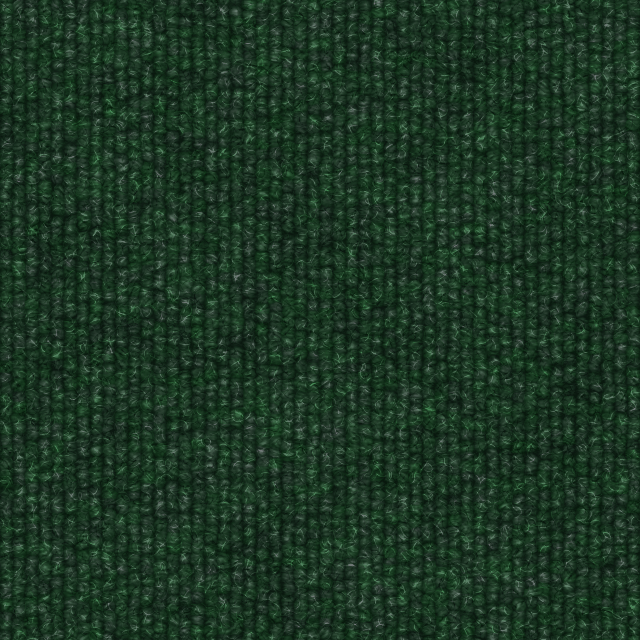
Reproduce this texture procedurally as a Shadertoy shader.

```glsl
// Ribbed green needle-felt carpet: vertical ribs of overlapping looped tufts.
// Each tuft is a soft dome carrying curved fibres of gradient noise; loose
// strands are scattered on top, and slow noise varies shade and hue.

const float RIBS = 50.0;            // ribs per canvas width
const float ROWS = 62.0;            // tufts per canvas height
const vec2 TUFT_SIZE = vec2(0.56, 0.76);  // half size, in rib and row units
const float TUFT_BLEND = 14.0;      // sharpness of the overlap between tufts
const float RIB_WOBBLE = 0.16;
const float STRAND_GRID = 100.0;    // strand cells per canvas height
const int STRAND_LAYERS = 3;
const float STRAND_WIDTH = 0.08;    // half width, in strand cells
const float FIBRE_CONTRAST = 0.52;
const float GRAIN_CONTRAST = 0.30;

const vec3 GAP_COLOR  = vec3(0.035, 0.095, 0.055);
const vec3 BASE_COLOR = vec3(0.08, 0.18, 0.11);
const vec3 LIT_COLOR  = vec3(0.15, 0.26, 0.18);
const vec3 TIP_COLOR  = vec3(0.31, 0.44, 0.35);
const vec3 HUE_SHIFT  = vec3(-0.28, 0.07, -0.20);  // towards pure green

vec3 hash(vec2 p) {
    vec3 q = fract(p.xyx * vec3(0.1031, 0.1030, 0.0973));
    q += dot(q, q.yxz + 33.33);
    return fract((q.xxy + q.yzz) * q.zyx);
}

mat2 rotation(float a) {
    float c = cos(a), s = sin(a);
    return mat2(c, s, -s, c);
}

float cornerSlope(vec2 cell, vec2 offset) {
    float a = 6.2832 * hash(cell).x;
    return dot(vec2(cos(a), sin(a)), offset);
}

float gradientNoise(vec2 p) {
    vec2 i = floor(p), f = p - i;
    vec2 u = f * f * f * (f * (f * 6.0 - 15.0) + 10.0);
    vec2 e = vec2(1.0, 0.0);
    return mix(mix(cornerSlope(i, f), cornerSlope(i + e, f - e), u.x),
               mix(cornerSlope(i + e.yx, f - e.yx), cornerSlope(i + e.xx, f - e.xx), u.x), u.y);
}

// Blends neighbouring tufts: x = dome height, y = fibre shade, z = tuft hue
vec3 tufts(vec2 uv) {
    float x = uv.x * RIBS + RIB_WOBBLE * gradientNoise(uv * vec2(RIBS * 0.5, ROWS * 0.4));
    float total = 0.0;
    vec2 sum = vec2(0.0);
    for (int i = -1; i <= 1; i++) {
        float rib = floor(x) + float(i);
        float y = uv.y * ROWS + 7.0 * hash(vec2(rib, 311.0)).x;
        for (int j = -1; j <= 1; j++) {
            vec2 id = vec2(rib, floor(y) + float(j));
            vec3 rnd = hash(id + 17.0);
            vec3 look = hash(id + 143.0);
            vec2 center = id + 0.5 + (rnd.xy - 0.5) * vec2(0.16, 0.5);
            vec2 d = vec2(x, y) - center;
            vec2 scaled = d / (TUFT_SIZE * mix(0.9, 1.1, rnd.z));
            float weight = exp(TUFT_BLEND * (1.0 - dot(scaled, scaled)));

            // Fibres arch over the dome, tilted differently on each tuft
            vec2 q = rotation((look.x - 0.5) * 1.8) * (d * vec2(1.0, RIBS / ROWS));
            q.y += (look.y - 0.3) * 0.9 * q.x * q.x;
            float fibre = gradientNoise(q * vec2(1.4, 4.2) + floor(look.xy * 400.0) + 0.5);
            sum += weight * vec2(fibre + 0.30 * (look.z - 0.5), 2.0 * rnd.z - 1.0);
            total += weight;
        }
    }
    float height = clamp(log(total) / TUFT_BLEND, 0.0, 1.0);
    return vec3(height, sum / total);
}

// Short curved hairs: x = added tone, y = added hue
vec2 strands(vec2 uv, float pixel) {
    vec2 result = vec2(0.0);
    float soft = max(0.5 * pixel * STRAND_GRID, 0.03);
    for (int layer = 0; layer < STRAND_LAYERS; layer++) {
        vec2 p = uv * STRAND_GRID + float(layer) * 0.37;
        for (int k = 0; k < 9; k++) {
            vec2 cell = floor(p) + vec2(k % 3 - 1, k / 3 - 1);
            vec3 place = hash(cell + float(layer) * 191.0 + 29.0);
            vec3 look = hash(cell + float(layer) * 127.0 + 503.0);
            vec2 q = rotation((place.z - 0.5) * 2.6) * (p - cell - place.xy);
            q.y += (look.x - 0.5) * 1.6 * q.x * q.x;
            float halfLength = mix(0.35, 0.85, look.y);
            float d = length(vec2(max(abs(q.x) - halfLength, 0.0), q.y));
            float cover = 1.0 - smoothstep(STRAND_WIDTH - soft, STRAND_WIDTH + soft, d);
            float shade = mix(-0.22, 0.50, look.z * look.z);
            result += cover * vec2(shade, 0.7 * (place.x - 0.5));
        }
    }
    return result;
}

vec3 yarnColor(float tone) {
    vec3 color = mix(GAP_COLOR, BASE_COLOR, clamp(tone / 0.3, 0.0, 1.0));
    color = mix(color, LIT_COLOR, clamp((tone - 0.3) / 0.3, 0.0, 1.0));
    return mix(color, TIP_COLOR, clamp((tone - 0.6) / 0.4, 0.0, 1.3));
}

void mainImage(out vec4 fragColor, in vec2 fragCoord) {
    vec2 uv = fragCoord / iResolution.y;
    vec3 tuft = tufts(uv);
    vec2 strand = strands(uv, 1.0 / iResolution.y);
    float grain = gradientNoise(uv * vec2(170.0, 240.0) + 71.0);
    float patches = gradientNoise(uv * 5.0 + 13.0) + 0.7 * gradientNoise(uv * 17.0 + 47.0);

    // Fibres fade into the dark gaps between ribs
    float exposure = 0.35 + 0.65 * tuft.x;
    float tone = 0.10 + 0.50 * tuft.x + 0.09 * patches;
    tone += exposure * (FIBRE_CONTRAST * tuft.y + GRAIN_CONTRAST * grain + strand.x);

    float hue = 0.45 * tuft.z + strand.y + 0.6 * gradientNoise(uv * 38.0 + 91.0);
    vec3 color = yarnColor(tone) * (1.0 + clamp(hue, -1.0, 1.0) * HUE_SHIFT);
    fragColor = vec4(clamp(color, 0.0, 1.0), 1.0);
}
```
